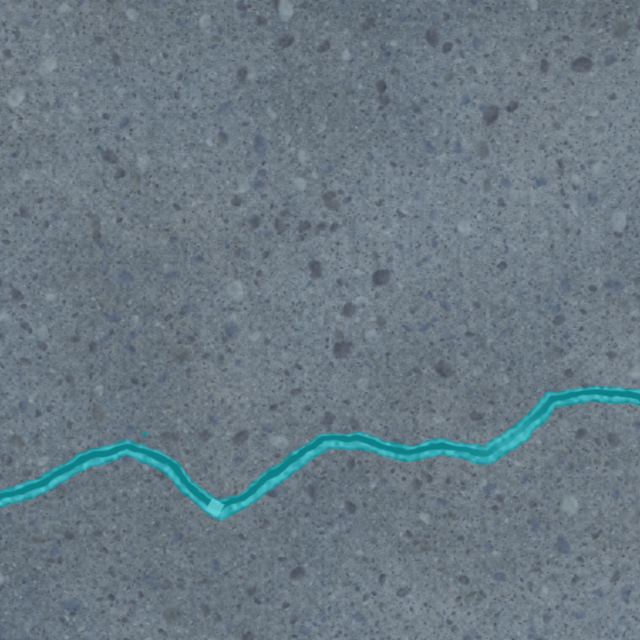
A Shadertoy shader for this texture:

```glsl
// Weathered grey concrete with scattered pebbles and a ragged teal crack.
#define GRAIN_SCALE 190.0
#define GRAIN_DEPTH 0.17
#define STAIN_DEPTH 0.05
#define STONE_LAYERS 5
#define STONE_BLEND 0.68
#define CRACK_WIDTH 0.0125
#define CORE_WIDTH 0.0046
#define RAGGED 0.0045
#define CONCRETE vec3(0.432, 0.482, 0.520)
#define TEAL_LIGHT vec3(0.24, 0.69, 0.73)
#define TEAL_DARK vec3(0.05, 0.50, 0.53)

const int KNOTS = 18;
const vec2 CRACK[KNOTS] = vec2[KNOTS](
    vec2(0.0, .219), vec2(.065, .241), vec2(.13, .28), vec2(.198, .301),
    vec2(.26, .276), vec2(.306, .229), vec2(.341, .203), vec2(.384, .221),
    vec2(.443, .267), vec2(.505, .310), vec2(.56, .311), vec2(.638, .290),
    vec2(.69, .302), vec2(.762, .288), vec2(.82, .329), vec2(.862, .375),
    vec2(.931, .387), vec2(1.0, .380));

float hash(vec2 p) {
    return fract(sin(dot(p, vec2(127.1, 311.7))) * 43758.5453);
}

float noise(vec2 p) {
    vec2 i = floor(p), f = fract(p);
    f = f * f * (3.0 - 2.0 * f);
    return mix(mix(hash(i), hash(i + vec2(1, 0)), f.x),
               mix(hash(i + vec2(0, 1)), hash(i + 1.0), f.x), f.y);
}

float fbm(vec2 p) {
    float sum = 0.0, amp = 0.5;
    for (int i = 0; i < 4; i++) {
        sum += amp * noise(p);
        p = mat2(1.6, 1.2, -1.2, 1.6) * p + 7.3;
        amp *= 0.5;
    }
    return sum;
}

float glow(vec2 p, vec2 centre, vec2 size) {
    vec2 q = (p - centre) / size;
    return exp(-dot(q, q));
}

// Broad stains, then sandy grain.
vec3 concrete(vec2 p) {
    float tone = STAIN_DEPTH * (fbm(p * 5.0 + 3.0) - 0.47) * 2.0;
    tone += 0.025 * glow(p, vec2(.20, .78), vec2(.22, .18));
    tone += 0.020 * glow(p, vec2(.75, .70), vec2(.25, .15));
    tone += 0.020 * glow(p, vec2(.75, .05), vec2(.35, .12));
    tone -= 0.045 * glow(p, vec2(.56, 1.0), vec2(.30, .07));
    tone -= 0.040 * glow(p, vec2(.52, .84), vec2(.14, .12));
    tone -= 0.035 * glow(p, vec2(0.0, .06), vec2(.10, .12));
    float grain = 0.5 * noise(p * GRAIN_SCALE) + 0.3 * noise(p * GRAIN_SCALE * 2.1)
                + 0.2 * noise(p * GRAIN_SCALE * 0.4);
    vec3 warm = vec3(.012, 0.0, -.012) * (noise(p * 6.0) + noise(p * 90.0) - 1.0);
    return CONCRETE + tone + GRAIN_DEPTH * (grain - 0.5) + warm;
}

// One jittered pebble per cell, with finer grids drawn first.
vec3 addStones(vec3 col, vec2 p, float px) {
    for (int k = 0; k < STONE_LAYERS; k++) {
        float cells = 118.0 * pow(0.62, float(k));
        float turn = 0.5 + 1.1 * float(k);
        mat2 rot = mat2(cos(turn), sin(turn), -sin(turn), cos(turn));
        vec2 g = rot * p * cells + 31.0 * float(k);
        vec2 id = floor(g);
        float size = hash(id + 1.7), kind = hash(id + 8.3), a = 6.283 * hash(id + 4.1);
        vec2 q = fract(g) - 0.5 - 0.42 * (vec2(hash(id + 2.9), hash(id + 6.2)) - 0.5);
        q = mat2(cos(a), sin(a), -sin(a), cos(a)) * q * vec2(0.85, 1.2);
        float radius = mix(0.09, 0.25, size * size);
        float d = length(q) - radius + 0.10 * (noise(g * 4.0) - 0.5);
        float soft = 0.045 + px * cells;
        float mask = 1.0 - smoothstep(-soft, soft, d);
        vec3 tint = kind < 0.38 ? vec3(.29, .31, .36)
                  : kind < 0.60 ? vec3(.32, .38, .47)
                  : kind < 0.80 ? vec3(.35, .38, .40) : vec3(.54, .60, .63);
        tint += 0.05 * (noise(p * GRAIN_SCALE) - 0.5) + 0.06 * q.y / radius;
        float present = step(hash(id + 9.4), 0.56);
        col = mix(col, tint, STONE_BLEND * mask * present * (0.5 + 0.5 * size));
    }
    return col;
}

// Distance to the crack line, positive above it.
float crackOffset(vec2 p) {
    float best = 1.0, side = 1.0;
    for (int i = 0; i < KNOTS - 1; i++) {
        vec2 a = CRACK[i], e = CRACK[i + 1] - a, q = p - a;
        best = min(best, length(q - e * clamp(dot(q, e) / dot(e, e), 0.0, 1.0)));
        if (p.x >= a.x && p.x < a.x + e.x) side = q.y * e.x > q.x * e.y ? 1.0 : -1.0;
    }
    return best * side;
}

vec3 addCrack(vec3 col, vec2 p, float px) {
    vec2 wobble = vec2(noise(p * 48.0), noise(p * 48.0 + 19.0)) - 0.5;
    float v = crackOffset(p + RAGGED * wobble);
    float wide = glow(p, vec2(.80, .31), vec2(.055, .06));
    float tip = glow(p, vec2(.340, .200), vec2(.018)) + glow(p, vec2(.857, .386), vec2(.008));
    float halfWidth = CRACK_WIDTH + 0.003 * wide + 0.004 * tip
                    + 0.003 * (noise(p * 130.0) - 0.5);
    float body = 1.0 - smoothstep(-px, px + 0.001, abs(v) - halfWidth);
    float speck = length((p - vec2(.227, .322)) * vec2(0.7, 1.0)) - 0.003;
    body = max(body, 0.8 * (1.0 - smoothstep(-px, px + 0.001, speck)));

    float core = abs(v - 0.0025 - 0.004 * (noise(p * 22.0) - 0.5)) - CORE_WIDTH;
    float dark = 1.0 - smoothstep(-0.002, 0.0025, core + 0.003 * (noise(p * 110.0) - 0.5));
    float rim = smoothstep(0.6, 1.0, abs(v) / halfWidth);
    vec3 paint = TEAL_LIGHT + 0.16 * (noise(p * 150.0) - 0.5) - 0.10 * rim;
    paint = mix(paint, TEAL_DARK, dark * (1.0 - 0.65 * wide));

    // Pale chip at the lowest bend.
    vec2 chip = abs(mat2(.87, .5, -.5, .87) * (p - vec2(.336, .207)));
    float pale = 1.0 - smoothstep(0.009, 0.013, max(chip.x, chip.y));
    paint = mix(paint, vec3(.42, .82, .85), 0.8 * pale);
    return mix(col, paint, body);
}

void mainImage(out vec4 fragColor, in vec2 fragCoord) {
    vec2 p = fragCoord / iResolution.xy;
    float px = 1.0 / iResolution.y;
    vec3 col = addStones(concrete(p), p, px);
    fragColor = vec4(clamp(addCrack(col, p, px), 0.0, 1.0), 1.0);
}
```
